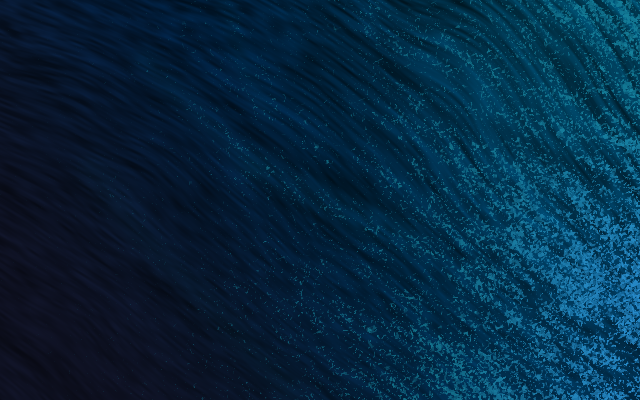
Reproduce this texture procedurally as a Shadertoy shader.

```glsl
// Sunlit glitter on a dark blue sea, with swells running diagonally down to the right.

float hash(vec2 p) {
    vec3 q = fract(p.xyx * 0.1031);
    q += dot(q, q.yzx + 33.33);
    return fract((q.x + q.y) * q.z);
}

float noise(vec2 p) {
    vec2 i = floor(p), f = fract(p);
    f = f * f * (3.0 - 2.0 * f);
    return mix(mix(hash(i), hash(i + vec2(1, 0)), f.x),
               mix(hash(i + vec2(0, 1)), hash(i + vec2(1, 1)), f.x), f.y);
}

float fbm(vec2 p) {
    float sum = 0.0, amp = 0.53;
    for (int i = 0; i < 4; i++) {
        sum += amp * noise(p);
        p = p * 2.03 + 17.3;
        amp *= 0.5;
    }
    return sum;
}

vec2 rotate(vec2 p, float a) {
    float c = cos(a), s = sin(a);
    return vec2(c * p.x + s * p.y, c * p.y - s * p.x);
}

// Soft ridge of light along a line from a to b
float crest(vec2 p, vec2 a, vec2 b, float width) {
    vec2 d = b - a;
    float t = clamp(dot(p - a, d) / dot(d, d), 0.0, 1.0);
    float r = length(p - a - d * t) / width;
    return exp(-r * r);
}

// Irregular grains: the peaks of a fine noise, wider where density is high
float grains(vec2 p, float scale, float density) {
    float level = 0.96 - 0.5 * density;
    float peak = smoothstep(level, level + 0.16, noise(p * scale));
    return peak * mix(0.4, 1.0, hash(floor(p * scale * 0.6) + 12.4));
}

void mainImage(out vec4 fragColor, in vec2 fragCoord) {
    vec2 uv = fragCoord / iResolution.xy;
    vec2 p = vec2(uv.x * 1.6, uv.y);

    // Long swells, steeper towards the bottom
    vec2 bent = p + 0.03 * (vec2(noise(p * 5.0), noise(p * 5.0 + 40.0)) - 0.5);
    vec2 along = rotate(bent, -0.68);
    float swell = smoothstep(0.25, 0.75, fbm(along * vec2(2.2, 15.0) + 3.0));
    float ridge = crest(bent, vec2(0.36, 0.85), vec2(0.64, 0.59), 0.03)
                + crest(bent, vec2(0.64, 0.59), vec2(1.02, 0.40), 0.045)
                + 0.7 * crest(bent, vec2(0.22, 0.59), vec2(0.72, 0.02), 0.035)
                + 0.7 * crest(bent, vec2(0.54, 1.0), vec2(0.67, 0.73), 0.02);
    float trough = crest(bent, vec2(0.62, 0.69), vec2(1.15, 0.36), 0.025)
                 + 0.7 * crest(bent, vec2(1.23, 0.68), vec2(1.50, 0.54), 0.022);
    trough = min(trough, 1.0);

    // Fine wind ripples: long thin lines, flatter at the upper left
    vec2 wind = mix(along, rotate(bent, -0.42), smoothstep(0.2, 0.9, uv.y - 0.3 * uv.x));
    float ripple = fbm(wind * vec2(8.0, 62.0)) - 0.5
                 + 0.7 * (noise(wind * vec2(26.0, 150.0) + 9.0) - 0.5);

    // Sunlight grows to the right
    float sun = pow(uv.x, 1.8) * (1.0 - 0.2 * uv.y);
    sun += 0.08 * crest(p, vec2(1.6, 0.45), vec2(1.45, 0.1), 0.35);

    // Water body: near black at lower left, navy above, teal to the right
    vec3 water = mix(vec3(0.05, 0.06, 0.12), vec3(0.0, 0.095, 0.195),
                     smoothstep(0.0, 0.75, uv.x + 0.5 * uv.y - 0.12));
    water = mix(water, mix(vec3(0.0, 0.19, 0.32), vec3(0.0, 0.24, 0.34), uv.y),
                smoothstep(0.05, 0.9, sun + 0.25 * uv.x * uv.y));
    water *= 1.0 + ripple * mix(0.45, 0.85, uv.y) + 0.2 * (swell - 0.5);
    water += vec3(0.0, 0.025, 0.03) * ridge;
    water *= 1.0 - 0.22 * trough;

    // Glitter gathers in clumps stretched along the swells
    float clump = smoothstep(0.2, 0.8, noise(along * vec2(26.0, 62.0)));
    float density = sun * (0.5 + 0.55 * swell) + 0.13 * ridge * (0.3 + uv.x);
    density *= (0.6 + 0.65 * clump) * (1.0 + 0.7 * ripple);
    density *= 1.0 - 0.5 * trough;
    density = clamp(density + 0.03 * uv.x, 0.0, 0.9);

    float glint = 0.0;
    for (int i = 0; i < 3; i++) {
        float k = float(i);
        glint = max(glint, grains(rotate(p, 0.4 + k) + 5.0 + k, 150.0 + 45.0 * k, density));
    }
    float blue = smoothstep(0.65, 1.0, uv.x) * smoothstep(0.8, 0.25, uv.y);
    vec3 glintColor = mix(vec3(0.08, 0.48, 0.58), vec3(0.15, 0.51, 0.74), blue);
    glintColor *= 0.8 + 0.32 * sun;
    vec3 color = mix(water, glintColor, glint * 0.95);

    fragColor = vec4(clamp(color, 0.0, 1.0), 1.0);
}
```
